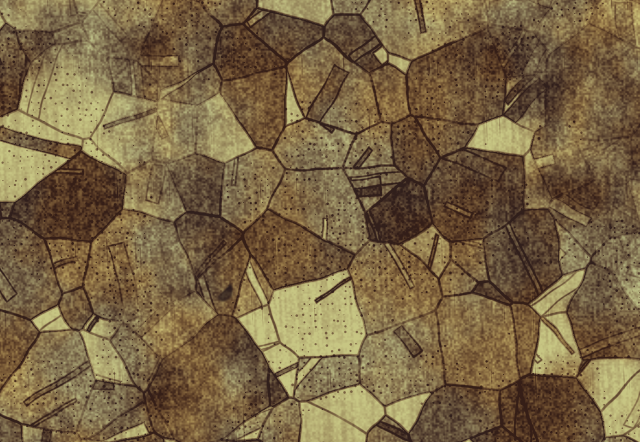
Write a WebGL 1 fragment shader that draws this texture.

```glsl
precision highp float;
// Etched metal under a microscope: polygonal grains from a weighted Voronoi
// diagram, straight twin bands inside them, dark boundaries, then stipple,
// polishing scratches, pits and cloudy brown tarnish.
uniform vec2 u_resolution;

const float GRAINS_PER_HEIGHT = 8.2;

float hash(vec2 p) {
  vec3 q = fract(vec3(p.xyx) * 0.1031);
  q += dot(q, q.yzx + 33.33);
  return fract((q.x + q.y) * q.z);
}

vec2 hash2(vec2 p) {
  return vec2(hash(p + 11.0), hash(p + 47.0));
}

float noise(vec2 p) {
  vec2 i = floor(p), f = fract(p);
  f = f * f * (3.0 - 2.0 * f);
  float low = mix(hash(i), hash(i + vec2(1.0, 0.0)), f.x);
  float high = mix(hash(i + vec2(0.0, 1.0)), hash(i + 1.0), f.x);
  return mix(low, high, f.y);
}

float fbm(vec2 p) {
  float sum = 0.0, amp = 0.53;
  for (int i = 0; i < 4; i++) {
    sum += amp * noise(p);
    p = p * 2.07 + 19.0;
    amp *= 0.5;
  }
  return sum;
}

vec2 site(vec2 cell) {
  return cell + hash2(cell);
}

// Squared distance to a site, less its random weight: big and small grains.
float power(vec2 p, vec2 cell) {
  vec2 d = p - site(cell);
  return dot(d, d) - 1.1 * pow(hash(cell + 83.0), 3.0);
}

// xy: cell that owns p, z: distance to the grain boundary.
vec3 grainAt(vec2 p) {
  vec2 base = floor(p), owner = base;
  float best = 1e3, edge = 1e3;
  for (int y = -2; y <= 2; y++)
    for (int x = -2; x <= 2; x++) {
      vec2 cell = base + vec2(x, y);
      float d = power(p, cell);
      if (d < best) { best = d; owner = cell; }
    }
  for (int y = -2; y <= 2; y++)
    for (int x = -2; x <= 2; x++) {
      vec2 cell = base + vec2(x, y);
      float gap = distance(site(cell), site(owner));
      if (gap > 0.001) edge = min(edge, (power(p, cell) - best) / (2.0 * gap));
    }
  return vec3(owner, edge);
}

float boxDistance(vec2 p, vec2 halfSize) {
  vec2 d = abs(p) - halfSize;
  return length(max(d, 0.0)) + min(max(d.x, d.y), 0.0);
}

// Etch brightness of a grain: bright, middling or dark, about uniform overall.
float etchTone(float h) {
  float tone = mix(0.16, 0.38, smoothstep(0.0, 0.38, h));
  tone = mix(tone, 0.58, smoothstep(0.38, 0.44, h));
  return mix(tone, 0.92, smoothstep(0.58, 0.66, h));
}

float spots(vec2 p, float density, float radius) {
  vec2 cell = floor(p);
  float size = radius * (0.5 + hash(cell + 5.0));
  float d = distance(fract(p), 0.3 + 0.4 * hash2(cell));
  return step(hash(cell + 29.0), density) * (1.0 - smoothstep(size * 0.5, size, d));
}

vec3 etchColor(float v) {
  return vec3(0.25, 0.165, 0.125) + v * vec3(0.53, 0.46, 0.26) + v * v * vec3(0.0, 0.15, 0.13);
}

vec3 surface(vec2 p) {
  vec2 wobble = vec2(noise(p * 22.0), noise(p * 22.0 + 60.0)) - 0.5;
  vec2 g = (p + 0.008 * wobble) * GRAINS_PER_HEIGHT;
  vec3 grain = grainAt(g);
  vec2 id = grain.xy;
  float edge = grain.z;
  float tone = etchTone(hash(id + 131.0));

  // Twin bands: parallel laths sharing one direction per grain.
  float angle = 6.2832 * hash(id + 7.0);
  vec2 axis = vec2(cos(angle), sin(angle));
  vec2 local = g - site(id);
  local = vec2(dot(local, axis), dot(local, vec2(-axis.y, axis.x)));
  for (int i = 0; i < 2; i++) {
    vec2 key = id + 200.0 + 31.0 * float(i);
    vec2 offset = (hash2(key) - 0.5) * vec2(0.9, 1.0);
    vec2 halfSize = vec2(0.15 + 0.9 * hash(key + 3.0), 0.03 + 0.13 * pow(hash(key + 9.0), 2.0));
    float lath = boxDistance(local - offset, halfSize);
    if (hash(key + 17.0) < 0.42) {
      if (lath < 0.0) tone = etchTone(hash(key + 23.0));
      edge = min(edge, abs(lath) + 0.006);
    }
  }

  // Tarnish hides grains, most of all towards the upper right.
  float corner = smoothstep(0.85, 1.25, p.x) * smoothstep(0.3, 0.75, p.y);
  float murk = smoothstep(0.53, 0.74, fbm(p * 2.6 + 4.0) + 0.17 * corner);
  float cloud = fbm(p * 9.0 + 30.0) - 0.5;
  tone = mix(tone, 0.33 + 0.7 * cloud, 0.75 * murk);

  // Dark grains are rough, bright ones smooth.
  float rough = 1.0 - smoothstep(0.5, 0.95, tone);
  float stipple = noise(p * 240.0) + 0.6 * noise(p * 110.0 + 9.0) - 0.8;
  float scratch = noise(vec2(p.x + 0.04 * p.y, p.y) * vec2(170.0, 7.0)) - 0.5;
  tone += stipple * mix(0.14, 0.42, rough) + cloud * mix(0.2, 0.45, rough) + 0.17 * scratch;
  tone -= 0.4 * smoothstep(0.38, 0.5, scratch) * noise(p * 14.0);
  tone -= 0.55 * spots(p * 75.0, 0.5 * smoothstep(0.4, 0.7, noise(p * 7.0 + 3.0)), 0.2);

  float line = 1.0 - smoothstep(0.008, 0.034, edge);
  tone -= line * (0.3 + 0.5 * noise(p * 18.0 + 70.0)) * (1.0 - 0.7 * murk);
  vec3 color = etchColor(clamp(tone, -0.1, 1.0));

  // Warm and cool tints in the etched areas, then a few inky stains.
  float warmth = smoothstep(0.35, 0.65, fbm(p * 5.0 + 90.0));
  vec3 tint = mix(vec3(0.96, 1.0, 1.08), vec3(1.05, 0.98, 0.88), warmth);
  color *= mix(vec3(1.0), tint, rough);
  float stain = spots(p * 5.0 + 0.5 * wobble, 0.14, 0.085);
  return mix(color, vec3(0.14, 0.09, 0.10), stain * (0.6 + 0.4 * noise(p * 60.0)));
}

void main() {
  vec3 color = vec3(0.0);
  for (int y = 0; y < 2; y++)
    for (int x = 0; x < 2; x++) {
      vec2 shift = 0.5 * vec2(x, y) - 0.25;
      color += surface((gl_FragCoord.xy + shift) / u_resolution.y);
    }
  gl_FragColor = vec4(color * 0.25, 1.0);
}
```
